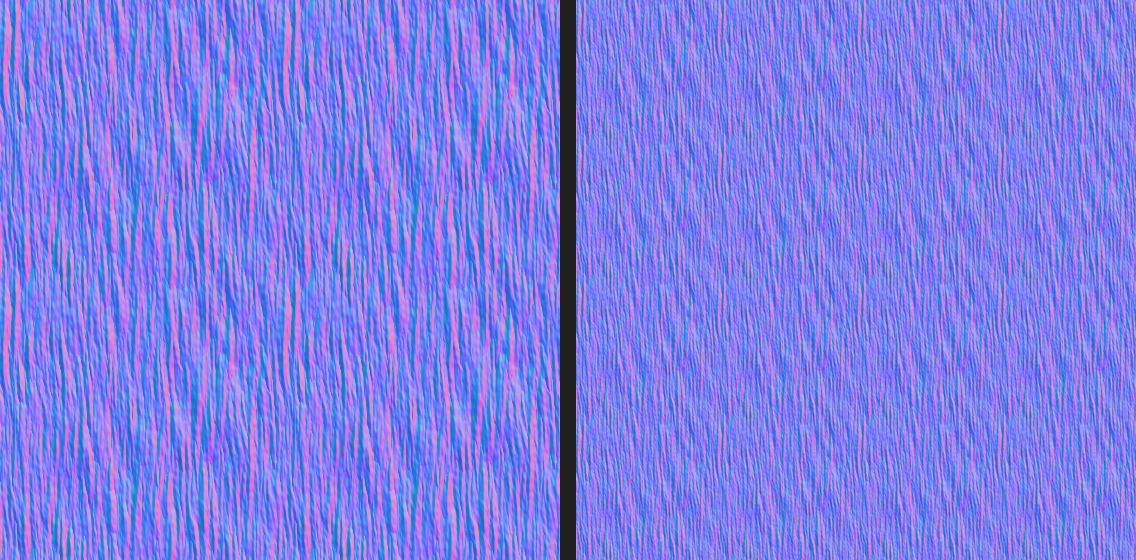
Left, the tile; right, the same tile 2 across and 2 down.
Write a WebGL 1 fragment shader that draws this texture map.

```glsl
precision highp float;
// Tangent-space normal map of fibrous, fur-like strands running vertically.
// Overlapping sheets of stretched, wrapping gradient noise form a height field;
// its slopes, from central differences, are encoded as a unit normal.

uniform vec2 u_resolution;

const float TILES = 2.0;             // whole repeats across the canvas
const float SLOPE_STEP = 1.0 / 560.0; // difference width, in canvas units
const float RELIEF = 1.08;           // overall steepness
const int SHEETS = 3;                // overlapping layers of strands

// Lattices: cells across, cells up, cells of leftward lean per tile height
const vec3 BEND_CELLS = vec3(5.0, 3.0, 0.0);
const vec3 SHEET_CELLS = vec3(9.0, 3.0, 2.0);
const vec3 STRAND_CELLS = vec3(42.0, 4.0, 0.0);
const vec3 FIBRE_CELLS = vec3(78.0, 11.0, 2.0);
const vec3 FLECK_CELLS = vec3(104.0, 36.0, 10.0);

// Sideways bend in tiles, and the steepness given by each lattice
const float BEND = 0.026;
const float SHEET_SLOPE = 0.32;
const float STRAND_SLOPE = 1.15;
const float FIBRE_SLOPE = 0.8;
const float FLECK_SLOPE = 0.4;

// Random gradient, each component in -1..1
vec2 hashGradient(vec2 cell) {
    vec3 h = fract(cell.xyx * vec3(0.1031, 0.1030, 0.0973));
    h += dot(h, h.yzx + 33.33);
    return fract((h.xx + h.yz) * h.zy) * 2.0 - 1.0;
}

// Wraps a lattice corner into one tile, undoing the lean at each vertical wrap
vec2 wrapCell(vec2 cell, vec3 cells) {
    float turns = floor((cell.y + 0.5) / cells.y);
    cell -= vec2(cells.z, cells.y) * turns;
    cell.x -= cells.x * floor((cell.x + 0.5) / cells.x);
    return cell;
}

float cornerValue(vec2 cell, vec2 corner, vec2 f, vec3 cells, float seed) {
    vec2 gradient = hashGradient(wrapCell(cell + corner, cells) + seed);
    return dot(gradient, f - corner);
}

// Gradient noise that repeats over the unit square
float tileNoise(vec2 p, vec3 cells, float seed) {
    vec2 q = p * cells.xy + vec2(cells.z * p.y, 0.0);
    vec2 cell = floor(q);
    vec2 f = q - cell;
    vec2 w = f * f * f * (f * (f * 6.0 - 15.0) + 10.0);
    float low = mix(cornerValue(cell, vec2(0.0, 0.0), f, cells, seed),
                    cornerValue(cell, vec2(1.0, 0.0), f, cells, seed), w.x);
    float high = mix(cornerValue(cell, vec2(0.0, 1.0), f, cells, seed),
                     cornerValue(cell, vec2(1.0, 1.0), f, cells, seed), w.x);
    return mix(low, high, w.y);
}

// Noise scaled so that its sideways steepness is set by slope
float ridges(vec2 p, vec3 cells, float slope, float seed) {
    return tileNoise(p, cells, seed) * slope / cells.x;
}

// One sheet: gently bent strands carrying finer fibres and flecks
float sheetHeight(vec2 p, float seed) {
    p.x += BEND * tileNoise(p, BEND_CELLS, seed);
    return ridges(p, SHEET_CELLS, SHEET_SLOPE, seed + 13.0)
         + ridges(p, STRAND_CELLS, STRAND_SLOPE, seed + 37.0)
         + ridges(p, FIBRE_CELLS, FIBRE_SLOPE, seed + 59.0)
         + ridges(p, FLECK_CELLS, FLECK_SLOPE, seed + 83.0);
}

// The topmost sheet wins, leaving sharp tapered edges
float surfaceHeight(vec2 p) {
    float top = -1.0;
    for (int i = 0; i < SHEETS; i++) {
        top = max(top, sheetHeight(p, 7.0 + 131.0 * float(i)));
    }
    return top;
}

void main() {
    vec2 p = gl_FragCoord.xy / u_resolution * TILES;
    float stepSize = SLOPE_STEP * TILES;
    vec2 dx = vec2(0.5 * stepSize, 0.0);
    vec2 dy = dx.yx;

    // Slopes of the surface
    vec2 slope = vec2(surfaceHeight(p + dx) - surfaceHeight(p - dx),
                      surfaceHeight(p + dy) - surfaceHeight(p - dy)) / stepSize;

    // Normal packed into colour
    vec3 normal = normalize(vec3(-RELIEF * slope, 1.0));
    gl_FragColor = vec4(normal * 0.5 + 0.5, 1.0);
}
```
